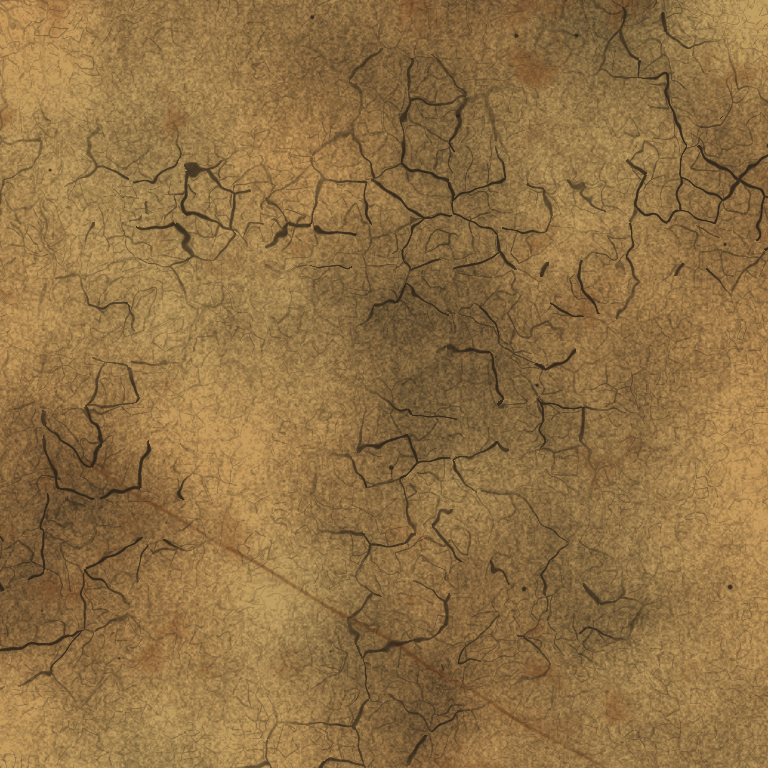
Reproduce this texture procedurally as a WebGL 1 fragment shader.

```glsl
precision highp float;

// Aged, crackled parchment: cloudy ochre stains and fine grain set the tone,
// three scales of warped Voronoi edges give the broken crack network,
// and rust blooms, dark specks and one diagonal crease finish the surface.

#define STAIN_SCALE 4.2
#define STAIN_CONTRAST 0.62
#define BASE_TONE 0.595
#define GRAIN_SCALE 300.0
#define GRAIN_CONTRAST 0.28
#define CRACK_CELLS 17.0
#define CRACK_WIDTH 0.0017
#define CRACK_DEPTH 0.85
#define RUST_AMOUNT 0.40
#define SPECK_CELLS 11.0

uniform vec2 u_resolution;

const vec3 UMBER = vec3(0.29, 0.23, 0.15);
const vec3 OCHRE = vec3(0.55, 0.423, 0.256);
const vec3 STRAW = vec3(0.74, 0.59, 0.36);
const vec3 RUST = vec3(0.47, 0.26, 0.12);
const vec3 CRACK_INK = vec3(0.15, 0.12, 0.085);

float hash(vec2 p) {
  vec3 q = fract(p.xyx * 0.1031);
  q += dot(q, q.yzx + 33.33);
  return fract((q.x + q.y) * q.z);
}

vec2 hash2(vec2 p) {
  return vec2(hash(p), hash(p + 71.7));
}

float noise(vec2 p) {
  vec2 i = floor(p), f = fract(p);
  f = f * f * (3.0 - 2.0 * f);
  return mix(mix(hash(i), hash(i + vec2(1.0, 0.0)), f.x),
             mix(hash(i + vec2(0.0, 1.0)), hash(i + 1.0), f.x), f.y);
}

float fbm(vec2 p) {
  float sum = 0.0, amp = 0.5;
  for (int i = 0; i < 5; i++) {
    sum += amp * noise(p);
    p = mat2(1.6, 1.2, -1.2, 1.6) * p + 17.3;
    amp *= 0.5;
  }
  return sum / 0.97;
}

// Shift that makes straight cell borders wander
vec2 warp(vec2 p) {
  vec2 broad = vec2(noise(p * 16.0), noise(p * 16.0 + 40.0)) - 0.5;
  vec2 fine = vec2(noise(p * 75.0), noise(p * 75.0 + 90.0)) - 0.5;
  return broad * 0.030 + fine * 0.009;
}

// x: distance to the nearest cell border in canvas units, y: random per border
vec2 cellBorder(vec2 p, float cells) {
  vec2 g = p * cells, base = floor(g);
  vec2 near1 = vec2(0.0), near2 = vec2(0.0), id1 = vec2(0.0), id2 = vec2(0.0);
  float d1 = 1e3, d2 = 1e3;
  for (int y = -1; y <= 1; y++) {
    for (int x = -1; x <= 1; x++) {
      vec2 id = base + vec2(float(x), float(y));
      vec2 site = id + 0.1 + 0.8 * hash2(id) - g;
      float d = dot(site, site);
      if (d < d1) {
        d2 = d1; near2 = near1; id2 = id1;
        d1 = d; near1 = site; id1 = id;
      } else if (d < d2) {
        d2 = d; near2 = site; id2 = id;
      }
    }
  }
  float edge = (d2 - d1) / (2.0 * max(length(near2 - near1), 0.01));
  return vec2(edge / cells, hash(id1 + id2 + 5.5));
}

// Coverage of one crack layer; some borders stay closed, a few gape wide
float cracks(vec2 p, float cells, float width, float keep, float gape, float px) {
  vec2 border = cellBorder(p, cells);
  float open = smoothstep(1.0 - keep, 1.15 - keep, border.y);
  float swell = 0.55 + 0.8 * noise(p * cells * 1.7);
  float w = width * swell * (1.0 + gape * pow(border.y, 8.0));
  float line = 1.0 - smoothstep(w * 0.3, w + px * 0.7, border.x);
  float shade = 0.14 * exp(-border.x / (width * 3.0));
  return open * max(line, shade);
}

void main() {
  float side = min(u_resolution.x, u_resolution.y);
  vec2 p = gl_FragCoord.xy / side;
  float px = 1.0 / side;

  // Stains, paper fibre and grain
  float stain = fbm(p * STAIN_SCALE + 3.7);
  float grain = 0.5 * (noise(p * GRAIN_SCALE) + noise(p * GRAIN_SCALE * 1.73 + 9.0)) - 0.5;
  float fibre = noise(p * vec2(190.0, 70.0)) - 0.5;
  float tone = BASE_TONE + STAIN_CONTRAST * (stain - 0.5)
             + GRAIN_CONTRAST * grain + 0.06 * fibre;
  vec3 color = mix(UMBER, OCHRE, clamp((tone - 0.29) / 0.26, 0.0, 1.0));
  color = mix(color, STRAW, clamp((tone - 0.55) / 0.19, 0.0, 1.15));
  color *= mix(vec3(0.97, 1.02, 1.03), vec3(1.03, 0.98, 0.95), noise(p * 5.0 + 50.0));

  // Rust blooms
  float bloom = smoothstep(0.64, 0.86, fbm(p * 13.0 + 20.0));
  color = mix(color, RUST, RUST_AMOUNT * bloom);

  // Diagonal crease with a reddish stain
  float along = smoothstep(0.06, 0.16, p.x) * (1.0 - smoothstep(0.76, 0.82, p.x));
  float crease = abs(p.y - 0.463 + 0.59 * p.x + 0.008 * (noise(p * 18.0) - 0.5)) * 0.86;
  float fold = 0.40 * (1.0 - smoothstep(0.0005, 0.0025 + px, crease)) + 0.15 * exp(-crease / 0.010);
  color = mix(color, RUST * 0.8, along * fold * (0.5 + 0.7 * noise(p * 30.0)));

  // Crack network, densest in the darker patches
  vec2 q = p + warp(p);
  float patches = 0.6 * stain + 0.4 * noise(p * 5.5 + 31.0);
  float dense = 1.0 - smoothstep(0.40, 0.62, patches);
  float fade = 0.35 + 0.65 * noise(p * 24.0 + 8.0);
  float coarse = cracks(q, CRACK_CELLS, CRACK_WIDTH, 0.66, 1.6, px) * mix(0.12, 1.0, dense);
  float medium = cracks(q + 7.3, CRACK_CELLS * 2.0, CRACK_WIDTH * 0.6, 0.60, 0.6, px)
               * mix(0.20, 0.72, dense) * fade;
  float hair = cracks(q + 13.1, CRACK_CELLS * 3.8, CRACK_WIDTH * 0.45, 0.55, 0.0, px)
             * 0.38 * fade;
  float crack = max(coarse, max(medium, hair));
  color = mix(color, CRACK_INK, CRACK_DEPTH * crack);

  // Sparse dark specks
  vec2 cell = floor(p * SPECK_CELLS);
  vec2 center = (cell + 0.2 + 0.6 * hash2(cell + 4.0)) / SPECK_CELLS;
  float radius = mix(0.001, 0.0032, hash(cell + 12.0));
  float speck = 1.0 - smoothstep(radius - px, radius + px, length(p - center));
  color = mix(color, CRACK_INK, 0.8 * speck * step(0.86, hash(cell + 23.0)));

  gl_FragColor = vec4(clamp(color, 0.0, 1.0), 1.0);
}
```
